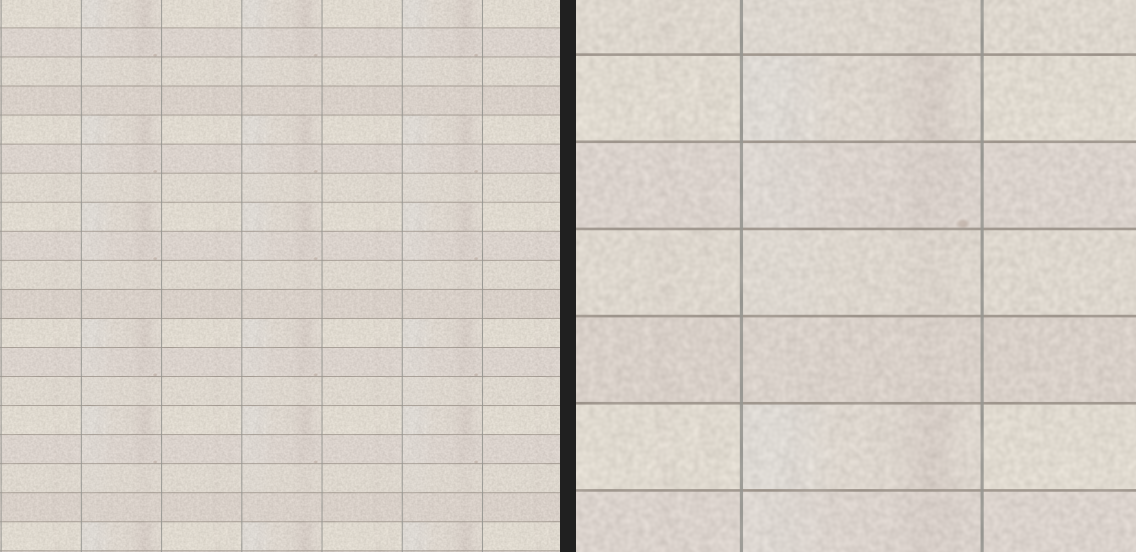
Left: the whole. Right: its middle third, enlarged.
Give the GLSL for this texture, as a Shadertoy shader.

```glsl
// Stacked pale stone tiles with thin grey joints, on a straight grid.
// Two column types and four row types select each tile's tint; soft vertical
// stains and gradient-noise grain are layered on top, then the joints.

const vec2 GRID = vec2(6.98, 19.0);          // tiles across and down
const vec2 GRID_SHIFT = vec2(-0.014, 0.04);
const vec2 JOINT_HALF_WIDTH = vec2(0.00095, 0.0008);

const vec3 CREAM = vec3(0.876, 0.853, 0.812);
const vec3 SAND = vec3(0.866, 0.841, 0.804);
const vec3 ROSE = vec3(0.855, 0.823, 0.799);
const vec3 TAUPE = vec3(0.847, 0.813, 0.784);
const vec3 PALE_GREY = vec3(0.868, 0.854, 0.834);
const vec3 STAIN = vec3(0.805, 0.762, 0.739);
const vec3 JOINT_UPRIGHT = vec3(0.59, 0.59, 0.57);
const vec3 JOINT_LEVEL = vec3(0.61, 0.575, 0.54);
const vec3 CHIP = vec3(0.74, 0.68, 0.64);

vec2 hashGradient(vec2 cell) {
    vec3 q = fract(cell.xyx * vec3(0.1031, 0.1030, 0.0973));
    q += dot(q, q.yzx + 33.33);
    float angle = 6.28318 * fract((q.x + q.y) * q.z);
    return vec2(cos(angle), sin(angle));
}

float gradientNoise(vec2 p) {
    vec2 cell = floor(p), f = fract(p);
    vec2 w = f * f * f * (f * (f * 6.0 - 15.0) + 10.0);
    float a = dot(hashGradient(cell), f);
    float b = dot(hashGradient(cell + vec2(1, 0)), f - vec2(1, 0));
    float c = dot(hashGradient(cell + vec2(0, 1)), f - vec2(0, 1));
    float d = dot(hashGradient(cell + vec2(1, 1)), f - vec2(1, 1));
    return mix(mix(a, b, w.x), mix(c, d, w.x), w.y);
}

// Soft vertical band, 1 at its centre
float band(float x, float centre, float halfWidth) {
    float d = (x - centre) / halfWidth;
    return exp(-d * d);
}

// Share of a pixel covered by a line, exact for thin lines too
float lineCoverage(float d, float halfWidth, float pixel) {
    float right = min(d + 0.5 * pixel, halfWidth);
    float left = max(d - 0.5 * pixel, -halfWidth);
    return max(right - left, 0.0) / pixel;
}

// Row kinds: 0 cream, 1 rose, 2 sand, 3 taupe
vec3 baseTint(float kind) {
    if (kind < 0.5) return CREAM;
    if (kind < 1.5) return ROSE;
    return kind < 2.5 ? SAND : TAUPE;
}

// Strength of the stains for each row kind
float stainStrength(float kind) {
    if (kind < 0.5) return 1.0;
    if (kind < 1.5) return 0.6;
    return kind < 2.5 ? 0.35 : 0.12;
}

vec3 tileColour(vec2 local, float kind, float stained) {
    vec2 seed = vec2(37.0 * kind + 11.0, 53.0 * stained + 7.0);
    float strength = stainStrength(kind);
    vec3 colour = baseTint(kind);

    // Stains: wavering vertical bands
    float waver = 0.04 * gradientNoise(local * vec2(3.0, 4.0) + seed);
    float x = local.x + waver;
    float streaks = gradientNoise(local * vec2(13.0, 1.3) + seed);
    if (stained > 0.5) {
        float paleSide = 1.0 - smoothstep(0.18, 0.42, x);
        colour = mix(colour, ROSE, 0.5 * strength);
        colour = mix(colour, PALE_GREY, 0.85 * strength * paleSide);
        float dark = band(x, 0.78, 0.11) + 0.25 * band(x, 0.23, 0.03);
        colour = mix(colour, STAIN, 0.55 * strength * min(dark, 1.0));
    } else {
        float faint = band(x, 0.68, 0.035) + 0.5 * band(x, 0.84, 0.04);
        colour = mix(colour, STAIN, 0.18 * faint);
    }
    colour += 0.012 * (0.3 + strength) * streaks;

    // Stone grain: cloudy patches and fine stipple
    float patches = gradientNoise(local * vec2(7.0, 3.0) + seed);
    float grain = gradientNoise(local * vec2(25.3, 9.3) + seed)
                + gradientNoise(local * vec2(43.7, 15.7) + seed);
    colour += 0.008 * patches + 0.04 * grain;

    // Small chip near the lower right corner of stained rose tiles
    float chipDistance = length((local - vec2(0.92, 0.94)) * vec2(1.0, 0.5));
    float chip = 1.0 - smoothstep(0.01, 0.035, chipDistance);
    float chipped = stained * step(abs(kind - 1.0), 0.5);
    return mix(colour, CHIP, 0.7 * chip * chipped);
}

void mainImage(out vec4 fragColor, in vec2 fragCoord) {
    vec2 uv = fragCoord / iResolution.xy, pixel = 1.0 / iResolution.xy;

    // Grid counted from the top left; rows cycle every seven
    vec2 grid = vec2(uv.x, 1.0 - uv.y) * GRID + GRID_SHIFT;
    vec2 tile = floor(grid), local = fract(grid);
    float kind = mod(mod(tile.y, 7.0), 4.0);
    float stained = mod(tile.x, 2.0);
    vec3 colour = tileColour(local, kind, stained);

    // Joints, slightly uneven along their length
    vec2 edge = min(local, 1.0 - local) / GRID;
    float level = lineCoverage(edge.y, JOINT_HALF_WIDTH.y, pixel.y);
    float upright = lineCoverage(edge.x, JOINT_HALF_WIDTH.x, pixel.x);
    float wear = 0.9 + 0.25 * gradientNoise(grid * vec2(5.0, 3.0));
    colour = mix(colour, JOINT_LEVEL, level * wear);
    colour = mix(colour, JOINT_UPRIGHT, upright * wear);
    fragColor = vec4(colour, 1.0);
}
```
